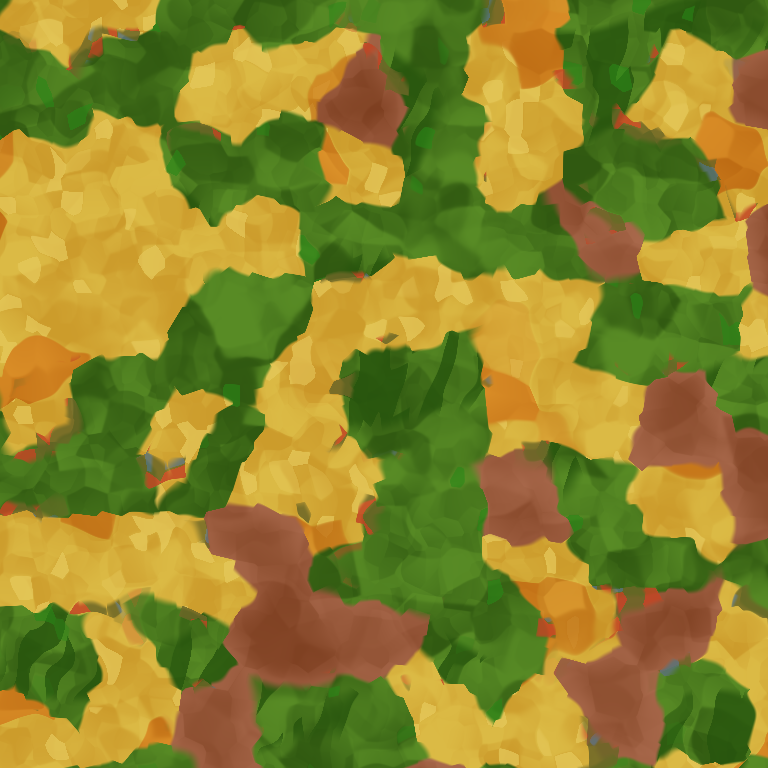
This pattern is drawn by a three.js fragment shader. Its source:

```glsl
// Painterly camouflage: angular clumps of yellow and brown lying on leafy green.
// Jittered cells get one of three materials; the nearest seed of each material
// gives the outlines, and soft-edged Voronoi facets act as brush strokes inside.
varying vec2 vUv;

vec2 hash2(vec2 p) {
  vec3 q = fract(p.xyx * vec3(0.1031, 0.1030, 0.0973));
  q += dot(q, q.yzx + 33.33);
  return fract((q.xx + q.yz) * q.zy);
}

float gradientNoise(vec2 p) {
  vec2 i = floor(p), f = p - i;
  vec2 u = f * f * f * (f * (f * 6.0 - 15.0) + 10.0);
  vec2 o = vec2(0.0, 1.0);
  float a = dot(hash2(i + 50.0) * 2.0 - 1.0, f);
  float b = dot(hash2(i + o.yx + 50.0) * 2.0 - 1.0, f - o.yx);
  float c = dot(hash2(i + o + 50.0) * 2.0 - 1.0, f - o);
  float d = dot(hash2(i + 51.0) * 2.0 - 1.0, f - 1.0);
  return mix(mix(a, b, u.x), mix(c, d, u.x), u.y);
}

// Blended Voronoi facets: x = tilted tone, y = random pick, zw = offset to seed.
vec4 facets(vec2 p, float sharpness) {
  vec2 cell = floor(p), f = p - cell;
  vec4 sum = vec4(0.0);
  float total = 1e-20;
  for (int y = -1; y <= 1; y++) {
    for (int x = -1; x <= 1; x++) {
      vec2 g = vec2(float(x), float(y));
      vec2 id = cell + g + 100.0;
      vec2 toSeed = g + 0.1 + 0.8 * hash2(id) - f;
      vec2 look = hash2(id + 37.0);
      float w = exp(-sharpness * dot(toSeed, toSeed));
      float tilt = dot(toSeed, hash2(id + 71.0) - 0.5);
      sum += w * vec4(look.x + 0.7 * tilt, look.y, toSeed);
      total += w;
    }
  }
  return sum / total;
}

// Distance to the nearest seed of green (x), yellow (y) and brown (z).
vec3 materialDistances(vec2 p) {
  vec2 cell = floor(p), f = p - cell;
  vec3 nearest = vec3(2.5);
  for (int y = -2; y <= 2; y++) {
    for (int x = -2; x <= 2; x++) {
      vec2 g = vec2(float(x), float(y));
      vec2 id = cell + g + 20.0;
      float d = length(g + 0.08 + 0.84 * hash2(id) - f);
      // Drifting phase keeps the shares even; the hash breaks up its rows.
      float pick = fract(dot(id, vec2(0.19, 0.43)) + 0.6 * hash2(id + 9.0).x);
      if (pick < 0.49) nearest.x = min(nearest.x, d);
      else if (pick < 0.85) nearest.y = min(nearest.y, d);
      else nearest.z = min(nearest.z, d);
    }
  }
  return nearest;
}

void main() {
  vec2 p = vUv;
  vec2 wobble = vec2(gradientNoise(p * 19.0), gradientNoise(p * 19.0 + 40.0));
  float softness = gradientNoise(p * 6.0 + 11.0);
  float sharp = mix(14.0, 45.0, smoothstep(-0.25, 0.2, softness));

  // Pulling the position toward facet seeds makes the outlines angular.
  vec2 q = p + 0.018 * wobble + 0.35 * facets(p * 30.0, 40.0).zw / 30.0;
  vec3 d = materialDistances(q * 9.5);

  // Brush facets, coarse to fine, plus thin leaning blades.
  vec2 s = p + 0.02 * wobble;
  vec4 broad = facets(s * 13.0 + 5.0, sharp);
  vec4 middle = facets(s * vec2(21.0, 25.0) + 17.0, sharp);
  vec4 fine = facets(s * vec2(44.0, 36.0) + 31.0, sharp);
  vec4 blade = facets(vec2(s.x * 46.0 - s.y * 16.0, s.y * 11.0 + s.x * 4.0), 35.0);

  // Green foliage with dark blades and a few vivid strokes.
  float leaf = 0.5 * broad.x + 0.35 * middle.x + 0.15 * fine.x;
  vec3 green = mix(vec3(0.19, 0.35, 0.065), vec3(0.345, 0.545, 0.145),
                   smoothstep(0.08, 0.88, leaf));
  float grassy = smoothstep(0.12, 0.2, gradientNoise(p * 5.0 + 3.0));
  green = mix(green, vec3(0.15, 0.33, 0.05), 0.8 * grassy * smoothstep(0.6, 0.7, blade.y));
  green = mix(green, vec3(0.16, 0.53, 0.09), 0.6 * smoothstep(0.94, 0.97, fine.y));

  // Yellow with pale flecks and orange shadows.
  float glow = 0.35 * broad.x + 0.4 * middle.x + 0.25 * fine.x;
  vec3 yellow = mix(vec3(0.80, 0.61, 0.17), vec3(0.86, 0.73, 0.27), smoothstep(0.15, 0.85, glow));
  yellow = mix(yellow, vec3(0.90, 0.79, 0.36), 0.7 * smoothstep(0.83, 0.88, fine.y));
  vec3 orange = mix(vec3(0.75, 0.43, 0.08), vec3(0.85, 0.55, 0.15), middle.x);
  yellow = mix(yellow, orange, smoothstep(0.78, 0.9, broad.y));

  // Calm brown, paler and pinker toward its rim.
  float depth = min(d.x, d.y) - d.z;
  vec3 brown = mix(vec3(0.615, 0.365, 0.25), vec3(0.54, 0.295, 0.175), smoothstep(0.0, 0.6, depth));
  brown += 0.07 * (broad.x - 0.5) + 0.03 * (middle.x - 0.5);

  // Layer the materials with crisp, locally softer edges.
  float edge = mix(0.13, 0.035, smoothstep(-0.3, -0.1, softness));
  vec3 color = mix(green, brown, smoothstep(-edge, edge, d.x - d.z));
  color = mix(color, yellow, smoothstep(-0.035, 0.035, min(d.x, d.z) - d.y));

  // Olive, red and blue-grey chips along some borders.
  float first = min(d.x, min(d.y, d.z));
  float second = d.x + d.y + d.z - first - max(d.x, max(d.y, d.z));
  float border = 1.0 - smoothstep(0.1, 0.22, second - first);
  vec3 chip = mix(vec3(0.42, 0.40, 0.15), vec3(0.76, 0.27, 0.14), smoothstep(0.68, 0.74, fine.x));
  chip = mix(chip, vec3(0.36, 0.45, 0.47), 1.0 - smoothstep(0.04, 0.12, fine.x));
  color = mix(color, chip, 0.85 * border * smoothstep(0.84, 0.9, middle.y));

  gl_FragColor = vec4(color, 1.0);
}
```
